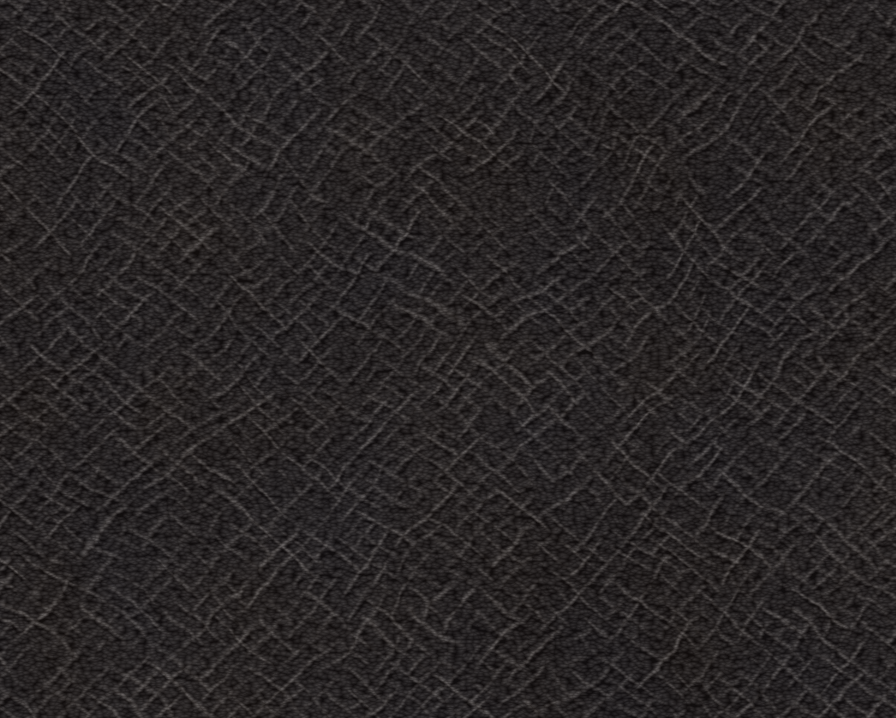
Reproduce this texture procedurally as a Shadertoy shader.

```glsl
// Black grained leather: crossing pale creases over finely wrinkled dark cells.

#define CREASE_DENSITY 43.0   // creases per canvas height
#define CREASE_WIDTH   0.13   // share of the crease spacing
#define CREASE_LIGHT   0.145
#define CREASE_SHADOW  0.05
#define BEND           1.3    // broad drift of the creases
#define WOBBLE         0.22   // small kinks of the creases
#define FINE_GRAIN     0.17
#define COARSE_GRAIN   0.08
#define BASE_LEVEL     0.121

const mat2 TURN = mat2(0.8, 0.6, -0.6, 0.8);
const vec3 NEUTRAL_TINT = vec3(0.006, -0.005, 0.001);
const vec3 WARM_TINT = vec3(0.014, -0.004, -0.010);

float hash1(float n) {
    n = fract(n * 0.1031);
    n *= n + 33.33;
    return fract(2.0 * n * n);
}

vec2 hash2(vec2 p) {
    vec3 q = fract(p.xyx * vec3(0.1031, 0.1030, 0.0973));
    q += dot(q, q.yzx + 33.33);
    return fract((q.xx + q.yz) * q.zy);
}

// Layered sines, each octave turned and bent by the last
float ripple(vec2 p) {
    float sum = 0.0, amp = 0.5;
    for (int i = 0; i < 4; i++) {
        p = TURN * p * 1.6 + 0.7 * sin(p.yx);
        sum += amp * sin(p.x) * cos(p.y);
        amp *= 0.6;
    }
    return sum;
}

// Cellular noise: distance to the nearest scattered point
float cellular(vec2 p) {
    vec2 cell = floor(p), f = fract(p);
    float nearest = 4.0;
    for (int y = -1; y <= 1; y++)
    for (int x = -1; x <= 1; x++) {
        vec2 offset = vec2(x, y);
        vec2 d = offset + hash2(cell + offset + 400.0) - f;
        nearest = min(nearest, dot(d, d));
    }
    return sqrt(nearest);
}

// One family of roughly parallel creases, across the given normal
float creases(vec2 p, vec2 normal, float seed, float pixel) {
    float s = dot(p, normal) * CREASE_DENSITY
            + BEND * ripple(p * 4.5 + seed)
            + WOBBLE * ripple(p * 30.0 + seed * 3.0);
    float id = floor(s) + 200.0 + seed * 10.0;
    float d = fract(s) - 0.5 - 0.3 * (hash1(id) - 0.5);
    float width = max(CREASE_WIDTH, 0.7 * pixel * CREASE_DENSITY);
    float strength = mix(0.5, 1.0, hash1(id + 71.0))
                   * smoothstep(-0.55, 0.35, ripple(p * 24.0 + id * 1.7));
    return strength * exp(-d * d / (width * width));
}

float creaseNet(vec2 p, float pixel) {
    float falling = creases(p, vec2(0.64, 0.77), 3.7, pixel);
    float rising = creases(p, vec2(-0.72, 0.69), 9.2, pixel);
    return max(falling, rising) + 0.25 * min(falling, rising);
}

void mainImage(out vec4 fragColor, in vec2 fragCoord) {
    float pixel = 1.0 / iResolution.y;
    vec2 p = fragCoord * pixel;

    // Raised creases, lit from above with a dark lower side
    float lit = creaseNet(p, pixel);
    float shade = creaseNet(p + vec2(-0.002, 0.0055), pixel);

    // Fine wrinkles, stretched sideways
    vec2 q = p + 0.002 * vec2(ripple(p * 50.0), ripple(p * 50.0 + 7.0));
    float fine = 0.48 - cellular(q * vec2(120.0, 230.0));
    float coarse = 0.48 - cellular(q * vec2(55.0, 110.0) + 31.0);

    float level = BASE_LEVEL + 0.012 * ripple(p * 3.0 + 2.0)
                + CREASE_LIGHT * lit - CREASE_SHADOW * shade
                + FINE_GRAIN * fine * (0.8 + 0.5 * lit)
                + COARSE_GRAIN * coarse;
    level = max(level, 0.055);

    // Brownish wear gathers on the creases
    float warmth = clamp(0.35 + 0.5 * lit + 0.5 * ripple(p * 9.0 + 5.0), 0.0, 1.0);
    fragColor = vec4(level + mix(NEUTRAL_TINT, WARM_TINT, warmth), 1.0);
}
```
